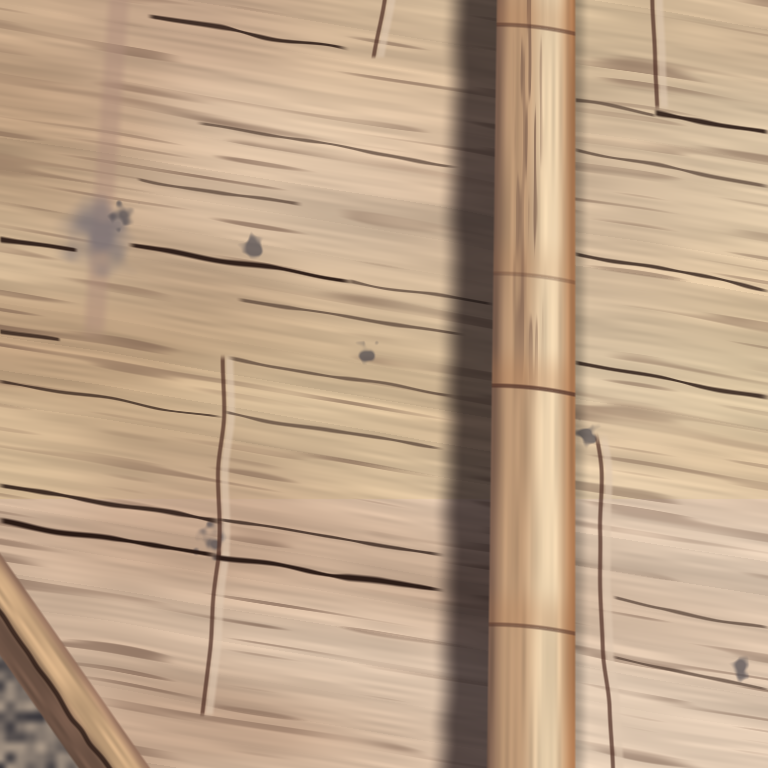
Write a WebGL 2 fragment shader that draws this texture.

```glsl
#version 300 es
precision highp float;
uniform vec2 u_resolution;
out vec4 fragColor;

#define GRAIN_AMOUNT 0.10
#define FIBRE_AMOUNT 0.65
#define CRACK_WIDTH 0.0025
#define SHADOW_SOFTNESS 0.019
#define POLE_RIGHT 0.749

const vec3 STRAW = vec3(.79, .675, .575);
const vec3 PALE = vec3(.87, .78, .69);
const vec3 BROWN = vec3(.53, .405, .335);
const vec3 DARK = vec3(.16, .10, .08);
const vec3 SHADE = vec3(.38, .36, .385);

// Splits as left x, left y, right x, from strong to weak
const vec3 DEEP[12] = vec3[](
  vec3(0, .321, .28), vec3(.28, .277, .573), vec3(.17, .679, .456), vec3(0, .689, .1),
  vec3(.853, .854, 1), vec3(0, .367, .286), vec3(.195, .977, .449), vec3(.749, .529, 1),
  vec3(0, .57, .078), vec3(.749, .671, 1), vec3(.286, .324, .573), vec3(0, .503, .286));
const vec3 FAINT[10] = vec3[](
  vec3(.456, .634, .64), vec3(.312, .61, .6), vec3(.3, .532, .586), vec3(.26, .837, .592),
  vec3(.749, .805, 1), vec3(.293, .462, .573), vec3(.749, .87, .853), vec3(.18, .766, .39),
  vec3(.8, .22, 1), vec3(.8, .143, 1));
// Upright seams as lower and upper ends
const vec4 SEAMS[5] = vec4[](
  vec4(.264, .065, .289, .285), vec4(.286, .27, .29, .54), vec4(.797, -.1, .78, .44),
  vec4(.857, .855, .853, 1.1), vec4(.484, .922, .51, 1.1));
// Stains as centre and radius
const vec3 STAINS[6] = vec3[](
  vec3(.482, .537, .017), vec3(.33, .675, .016), vec3(.16, .722, .018),
  vec3(.273, .297, .024), vec3(.764, .434, .017), vec3(.966, .13, .014));

float hash(vec2 p) {
  vec3 q = fract(p.xyx * .1031);
  q += dot(q, q.yzx + 33.33);
  return fract((q.x + q.y) * q.z);
}

float noise(vec2 p) {
  vec2 i = floor(p), f = fract(p);
  f = f * f * (3.0 - 2.0 * f);
  return mix(mix(hash(i), hash(i + vec2(1, 0)), f.x),
             mix(hash(i + vec2(0, 1)), hash(i + 1.0), f.x), f.y);
}

float line(float d, float w) {
  return 1.0 - smoothstep(w * .4, w * 1.4 + .5 / u_resolution.y, abs(d));
}

float crack(vec2 p, vec3 s, float width) {
  float t = (p.x - s.x) / (s.z - s.x);
  float slope = s.x > .7 ? .19 : .16;
  float d = p.y - s.y + slope * (p.x - s.x) - .006 * (noise(vec2(p.x * 14.0, s.y * 91.0)) - .5);
  float ends = smoothstep(-.02, .03, t) * (1.0 - smoothstep(.95, 1.03, t));
  return ends * line(d, width * (.5 + .9 * noise(vec2(p.x * 35.0, s.y * 57.0))));
}

vec3 addSeam(vec3 c, vec2 p, vec4 s) {
  float t = (p.y - s.y) / (s.w - s.y);
  float d = p.x - mix(s.x, s.z, t) - .012 * (noise(vec2(p.y * 13.0, s.x * 83.0)) - .5);
  float ends = 1.0 - smoothstep(.46, .5, abs(t - .5));
  c = mix(c, PALE, .6 * ends * line(d - .009, .005));
  return mix(c, DARK * 2.0, .75 * ends * line(d, CRACK_WIDTH));
}

vec3 matting(vec2 p) {
  float v = p.y + .165 * p.x + .006 * noise(p * 7.0);
  float side = step(.7, p.x);
  // Broad tone, paler toward the lower right
  float tone = .62 + .9 * (noise(vec2(p.x * 3.0, v * 9.0)) - .5) + .45 * smoothstep(.1, .5, p.x);
  tone += side * (.45 - .4 * p.y) + .3 * line(p.y - .43, .09);
  vec3 c = mix(BROWN, STRAW, min(.55 + .45 * tone, 1.0));
  c = mix(c, PALE, clamp(tone - .7, 0.0, 1.0));
  c.b *= 1.0 - .07 * noise(p * 4.0) * step(.35, p.y);
  // Strips, grain and broken fibres
  c *= .965 + .07 * hash(vec2(floor(v * 23.0), side));
  c *= 1.0 + GRAIN_AMOUNT * (noise(vec2(p.x * 4.0, v * 65.0)) - .55);
  c *= 1.0 + GRAIN_AMOUNT * (noise(vec2(p.x * 12.0, v * 190.0)) - .5);
  float fibre = smoothstep(.7, .9, noise(vec2(p.x * 6.0, v * 130.0)));
  c = mix(c, BROWN * .85, FIBRE_AMOUNT * fibre * noise(p * 11.0));
  // Faded joint and grey smudge
  float joint = p.x - .08 - .075 * p.y;
  c = mix(c, vec3(.67, .54, .48), .45 * smoothstep(.55, .58, p.y) * line(joint, .014));
  float smudge = length(p - vec2(.13, .69)) + .035 * (noise(p * 45.0) - .5);
  c = mix(c, SHADE * 1.15, .7 * (1.0 - smoothstep(.01, .055, smudge)));
  for (int i = 0; i < 6; i++) {
    float d = length(p - STAINS[i].xy) / STAINS[i].z + 1.3 * (noise(p * 110.0) - .5);
    c = mix(c, SHADE * .8, .7 * (1.0 - smoothstep(.25, 1.0, d)));
  }
  for (int i = 0; i < 5; i++) c = addSeam(c, p, SEAMS[i]);
  for (int i = 0; i < 12; i++) {
    float strength = 1.0 - float(i) / 22.0;
    c = mix(c, DARK, sqrt(strength) * crack(p, DEEP[i], CRACK_WIDTH * 1.3 * strength));
  }
  for (int i = 0; i < 10; i++) c = mix(c, BROWN * .6, .7 * crack(p, FAINT[i], CRACK_WIDTH * .75));
  return c;
}

vec3 pole(float y, float t) {
  vec3 c = mix(BROWN * .87, vec3(.72, .58, .45), smoothstep(0.0, .2, t));
  c = mix(c, vec3(.91, .81, .67), smoothstep(.35, .65, t));
  c = mix(c, vec3(.66, .46, .31), smoothstep(.74, 1.0, t));
  c *= .92 + .16 * noise(vec2(t * 22.0, y * 7.0));
  float streak = smoothstep(.45, .75, noise(vec2(t * 28.0, y * 11.0)));
  c = mix(c, BROWN * .9, .7 * streak * line(t - .42, .17) * smoothstep(.45, .62, y));
  // Rings with warm bands above them
  vec4 rings = vec4(.962, .638, .492, .181), depth = vec4(.55, .3, .75, .55);
  for (int i = 0; i < 4; i++) {
    float d = y - rings[i] + .012 * (t * t - .5);
    c = mix(c, vec3(.7, .48, .32), .4 * depth[i] * step(0.0, d) * (1.0 - smoothstep(.01, .06, d)));
    c = mix(c, DARK * 2.0, depth[i] * line(d, .0025));
  }
  return c;
}

void main() {
  vec2 p = gl_FragCoord.xy / u_resolution;
  float aa = 1.5 / u_resolution.y;
  vec3 c = matting(p);
  // Cast shadow
  float edge = p.x - mix(.577, .594, p.y) - .006 * (noise(p.yy * 18.0) - .5);
  c *= mix(vec3(1), SHADE, smoothstep(-SHADOW_SOFTNESS, SHADOW_SOFTNESS, edge) * step(p.x, .7));
  c *= .75 + .25 * smoothstep(0.0, .02, abs(p.x - POLE_RIGHT));
  // Upright pole
  float left = mix(.634, .647, p.y);
  float t = clamp((p.x - left) / (POLE_RIGHT - left), 0.0, 1.0);
  c = mix(c, pole(p.y, t), smoothstep(-aa, aa, p.x - left) * smoothstep(-aa, aa, POLE_RIGHT - p.x));
  // Leaning stick over rubble
  float across = dot(p, vec2(.82, .573)), along = dot(p, vec2(.573, -.82));
  vec3 rubble = mix(SHADE * .6, PALE * .75, noise(p * 75.0));
  vec3 stick = mix(BROWN * .8, vec3(.78, .64, .49), smoothstep(.108, .128, across));
  stick = mix(stick, BROWN * 1.07, smoothstep(.143, .161, across));
  stick *= .88 + .24 * noise(vec2(across * 190.0, along * 16.0));
  stick = mix(stick, DARK, .8 * line(across - .113 - .004 * noise(vec2(along * 25.0)), .003));
  stick = mix(rubble, stick, smoothstep(-aa, aa, across - .084));
  c = mix(stick, c, smoothstep(-aa, aa, across - .16));
  fragColor = vec4(clamp(c, 0.0, 1.0), 1);
}
```
